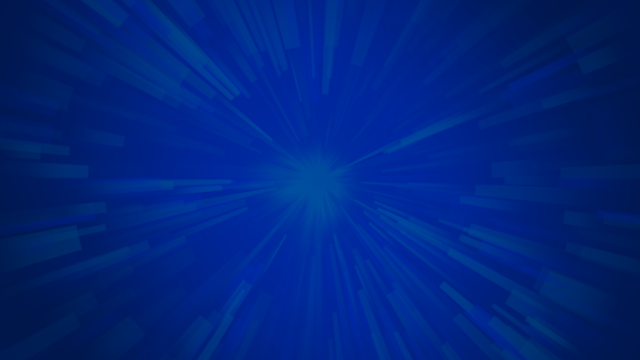
Reproduce this background procedurally as a Shadertoy shader.

```glsl
// Blue radial burst: blocky translucent light streaks flying out of a ragged core.
#define CENTER vec2(0.499, 0.502)
#define LAYERS 10
#define STREAK_STRENGTH 1.15
#define CORE_STRENGTH 0.75
#define EDGE_SOFTNESS 0.0015
#define NAVY vec3(0.0, 0.090, 0.300)
#define ROYAL vec3(0.0, 0.150, 0.620)
#define VIVID vec3(0.0, 0.170, 0.700)
#define CYAN_BLUE vec3(0.0, 0.310, 0.625)

const float TAU = 6.2831853;

float hash(vec2 p) {
    p = fract(p * vec2(0.1031, 0.1137));
    p += dot(p, p.yx + 33.33);
    return fract((p.x + p.y) * p.x * 97.3);
}

// Soft angular lobe; direction and width are in degrees.
float fan(float angle, float direction, float width) {
    float away = mod(angle - direction + 180.0, 360.0) - 180.0;
    return exp(-away * away / (width * width));
}

// How much light travels in each direction.
float directionWeight(float angle) {
    float w = 0.18;
    w += 0.85 * fan(angle, 139.0, 13.0);  // upper left
    w += 0.90 * fan(angle, -34.0, 16.0);  // lower right
    w += 0.80 * fan(angle, 25.0, 5.0);    // right, rising
    w += 0.45 * fan(angle, -3.0, 8.0);    // right
    w += 0.65 * fan(angle, 188.0, 17.0);  // left
    w += 0.80 * fan(angle, -124.0, 6.0);  // lower left
    w += 0.45 * fan(angle, 97.0, 18.0);   // top
    w += 0.55 * fan(angle, -72.0, 14.0);  // bottom
    return w;
}

// One ring of sectors, each holding a streak with a crisp inner end.
float streakLayer(float turn, float radius, float layer, float pixel) {
    float sectors = 34.0 + 9.0 * layer;
    float shift = hash(vec2(layer + 3.0, 71.0));
    float cell = fract(turn + shift) * sectors;
    float id = floor(cell);
    vec2 seed = vec2(id + 1.0, layer * 17.0 + 5.0);

    float start = 0.08 + 0.72 * hash(seed);
    float span = 0.12 + 0.34 * hash(seed + 41.7);
    float halfWidth = 0.16 + 0.28 * hash(seed + 83.1);
    float power = pow(hash(seed + 129.3), 1.8);

    float soft = EDGE_SOFTNESS + 0.7 * pixel;
    float side = (halfWidth - abs(fract(cell) - 0.5)) * radius * TAU / sectors;
    float along = radius - start;
    float body = smoothstep(-soft, soft, side) * smoothstep(-soft, soft, along);
    float fade = 1.0 - smoothstep(0.2 * span, span, along);
    float angle = ((id + 0.5) / sectors - shift) * 360.0;
    return body * fade * power * directionWeight(angle);
}

// Overlapping wedges of uneven length, longer toward the lower left.
float raggedCore(float turn, float radius, float pixel) {
    float sum = 0.0;
    for (int i = 0; i < 5; i++) {
        float sectors = 19.0 + 8.0 * float(i);
        float cell = turn * sectors + 0.5 * sectors;
        float id = mod(floor(cell), sectors);
        float angle = ((id + 0.5) / sectors - 0.5) * 360.0;
        float reach = 0.07 + 0.07 * fan(angle, 185.0, 45.0) + 0.06 * fan(angle, -105.0, 35.0)
                    + 0.03 * fan(angle, -20.0, 35.0);
        reach *= 0.5 + 1.1 * hash(vec2(id + 2.0, float(i) * 13.0 + 7.0));
        float side = (0.5 - abs(fract(cell) - 0.5)) * radius * TAU / sectors;
        float edge = smoothstep(0.0, 0.003 + pixel, side);
        sum += 0.2 * mix(0.75, 1.0, edge) * (1.0 - smoothstep(0.55 * reach, 1.15 * reach, radius));
    }
    return sum;
}

void mainImage(out vec4 fragColor, in vec2 fragCoord) {
    vec2 p = (fragCoord - CENTER * iResolution.xy) / iResolution.y;
    float radius = length(p);
    float turn = atan(p.y, p.x + 1e-6) / TAU;
    float pixel = 1.0 / iResolution.y;

    // Backdrop: wide blue oval, darkest at upper right and lower left.
    float reach = length(p * vec2(0.74, 0.66)) + 0.42 * max(p.x * p.y, 0.0);
    float light = 1.0 - smoothstep(0.12, 0.78, reach);
    vec3 color = mix(NAVY, ROYAL, light);

    // Alternate vivid and cyan streaks, dimming toward the rim.
    float rim = mix(0.66, 1.0, light);
    for (int i = 0; i < LAYERS; i++) {
        float amount = streakLayer(turn, radius, float(i), pixel);
        vec3 tint = i % 3 == 0 ? VIVID : CYAN_BLUE;
        color = mix(color, tint * rim, 1.0 - exp(-STREAK_STRENGTH * amount));
    }

    // Core.
    float core = raggedCore(turn, radius, pixel);
    float glow = exp(-dot(p + 0.03, p + 0.03) / 0.02);
    color = mix(color, CYAN_BLUE, clamp(CORE_STRENGTH * core + 0.35 * glow, 0.0, 1.0));

    fragColor = vec4(color, 1.0);
}
```
